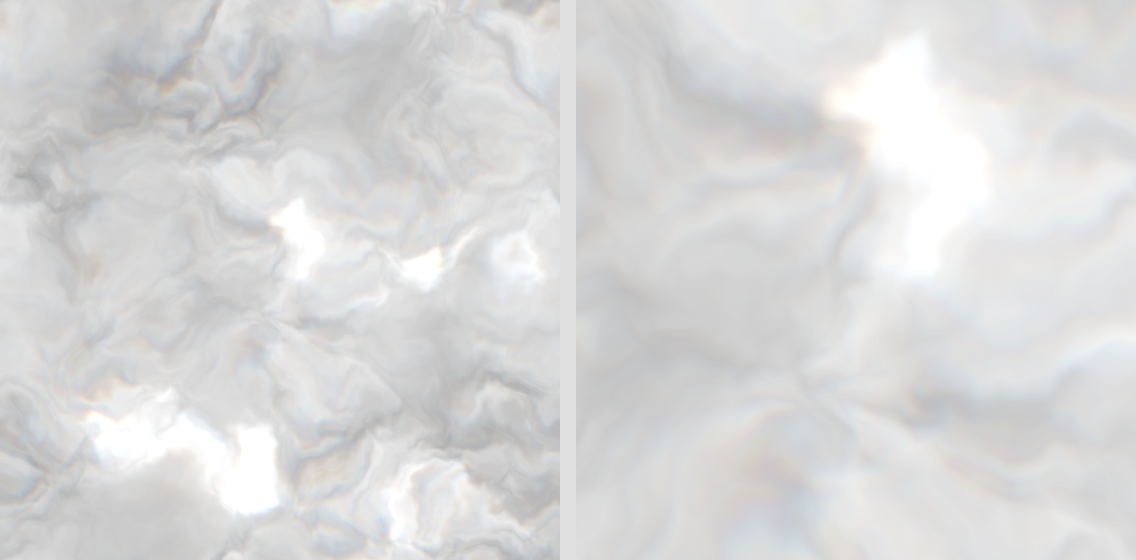
Left, the full canvas; right, a detail of the centre.
Reproduce this texture procedurally as a three.js fragment shader.

```glsl
// Seamless overcast sky: soft grey billowing clouds with faint colour fringes.
varying vec2 vUv;

const float TAU = 6.2831853;
const int OCTAVES = 5;

const float MEAN_GREY = 0.838;
const float WARP_AMOUNT = 0.11;
const float FRINGE_WARP = 0.09;
const float FRINGE_SHIFT = 0.0022;
const vec2 TO_LIGHT = vec2(-0.004, 0.02);

float hash(vec2 cell, float seed) {
  return fract(sin(dot(cell, vec2(127.1, 311.7)) + seed * 74.7) * 43758.5453);
}

// Unit gradient of a lattice corner, wrapped to the period.
vec2 cornerGradient(vec2 cell, float period, float seed) {
  vec2 wrapped = floor(mod(cell + 0.5, period));
  float angle = TAU * hash(wrapped, seed);
  return vec2(cos(angle), sin(angle));
}

// Gradient noise that repeats after one canvas, about -0.7 to 0.7.
float noise(vec2 uv, float period, float seed) {
  vec2 p = uv * period;
  vec2 cell = floor(p);
  vec2 f = p - cell;
  vec2 s = f * f * f * (f * (f * 6.0 - 15.0) + 10.0);
  vec2 e = vec2(1.0, 0.0);
  float a = dot(cornerGradient(cell, period, seed), f);
  float b = dot(cornerGradient(cell + e.xy, period, seed), f - e.xy);
  float c = dot(cornerGradient(cell + e.yx, period, seed), f - e.yx);
  float d = dot(cornerGradient(cell + e.xx, period, seed), f - e.xx);
  return mix(mix(a, b, s.x), mix(c, d, s.x), s.y);
}

// Smooth layered noise.
float fbm(vec2 uv, float period, float seed) {
  float sum = 0.0;
  float amplitude = 1.0;
  for (int i = 0; i < OCTAVES; i++) {
    sum += amplitude * noise(uv, period, seed + float(i));
    amplitude *= 0.5;
    period *= 2.0;
  }
  return sum;
}

// Rounded lumps separated by narrow creases.
float billow(vec2 uv, float period, float seed) {
  float sum = 0.0;
  float amplitude = 1.0;
  for (int i = 0; i < OCTAVES; i++) {
    float n = noise(uv, period, seed + float(i));
    sum += amplitude * sqrt(n * n + 0.0008);
    amplitude *= 0.46;
    period *= 2.0;
  }
  return sum;
}

// Cloud brightness: broad tone, puffs lit from above, glowing gaps.
float cloudLight(vec2 uv, float relief) {
  float tone = fbm(uv, 3.0, 31.0);
  float height = billow(uv, 5.0, 47.0);
  float slope = height - billow(uv + TO_LIGHT, 5.0, 47.0);
  float crease = 1.0 - smoothstep(0.08, 0.4, height);
  float glow = smoothstep(0.3, 0.7, tone);
  return MEAN_GREY + 0.15 * tone + 0.16 * glow
    + relief * (0.36 * slope - 0.06 * crease);
}

void main() {
  // Curl the sky with a wrapping displacement.
  vec2 warp = vec2(fbm(vUv, 4.0, 3.0), fbm(vUv, 4.0, 17.0)) * WARP_AMOUNT;

  // Some regions are crisp, others hazy.
  float relief = mix(0.2, 1.0, smoothstep(-0.3, 0.3, noise(vUv + warp, 3.0, 61.0)));

  // Each channel is displaced slightly differently.
  vec3 color;
  for (int i = 0; i < 3; i++) {
    float side = float(i) - 1.0;
    vec2 uv = vUv + warp * (1.0 + FRINGE_WARP * side) + vec2(0.0, FRINGE_SHIFT * side);
    color[i] = cloudLight(uv, relief);
  }
  gl_FragColor = vec4(clamp(color, 0.0, 1.0), 1.0);
}
```
